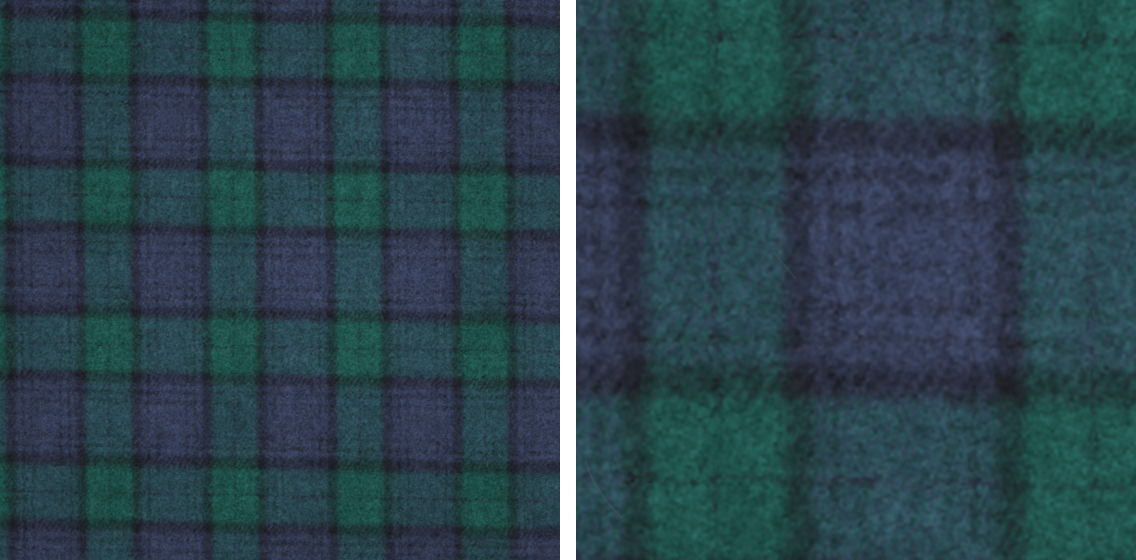
Left: the whole. Right: its middle third, enlarged.
This texture is drawn by a Shadertoy shader. Its source:

```glsl
const vec3 GREEN = vec3(0.128, 0.330, 0.305);
const vec3 BLUE = vec3(0.215, 0.250, 0.350);
const vec3 DARK = vec3(0.120, 0.122, 0.150);
const vec3 LINT = vec3(0.38, 0.42, 0.42);

const vec2 REPEATS = vec2(4.47, 3.765);
const vec2 GREEN_CENTER = vec2(0.4167, 0.380);

float hash(vec2 p) {
    vec3 q = fract(vec3(p.xyx) * 0.1031);
    q += dot(q, q.yzx + 33.33);
    return fract((q.x + q.y) * q.z);
}

float noise(vec2 p) {
    vec2 cell = floor(p);
    vec2 f = fract(p);
    f = f * f * (3.0 - 2.0 * f);
    float low = mix(hash(cell), hash(cell + vec2(1, 0)), f.x);
    float high = mix(hash(cell + vec2(0, 1)), hash(cell + vec2(1, 1)), f.x);
    return mix(low, high, f.y);
}

float signedNoise(vec2 p) {
    return 2.0 * noise(p) - 1.0;
}

vec2 rotate(vec2 p, float angle) {
    float c = cos(angle), s = sin(angle);
    return vec2(c * p.x - s * p.y, s * p.x + c * p.y);
}

// Soft stripe of a given half width
float stripe(float x, float center, float halfWidth, float blur) {
    return 1.0 - smoothstep(halfWidth - blur, halfWidth + blur, abs(x - center));
}

// Thread colour across one mirrored sett; wear breaks up the dark threads
vec3 threadColor(float t, float wear) {
    float d = abs(fract(t + 0.5) - 0.5);
    vec3 color = mix(GREEN, BLUE, smoothstep(0.185, 0.235, d));
    color = mix(color, DARK, mix(0.82, 1.0, wear) * stripe(d, 0.220, 0.040, 0.030));
    float thin = 0.50 * stripe(d, 0.0, 0.009, 0.009);
    thin += 0.60 * stripe(d, 0.315, 0.012, 0.012);
    thin += 0.48 * stripe(d, 0.385, 0.011, 0.011);
    return mix(color, DARK, thin * mix(0.25, 1.35, wear));
}

float segmentDistance(vec2 p, vec2 a, vec2 b) {
    vec2 ab = b - a;
    return length(p - a - ab * clamp(dot(p - a, ab) / dot(ab, ab), 0.0, 1.0));
}

// Faint loose hairs scattered over the cloth
float looseHairs(vec2 uv, float pixel) {
    float cover = 0.0;
    for (int i = 0; i < 14; i++) {
        float id = float(i);
        vec2 start = vec2(hash(vec2(id, 3.1)), hash(vec2(id, 8.7)));
        float angle = 6.2832 * hash(vec2(id, 5.3));
        float span = mix(0.015, 0.06, hash(vec2(id, 1.9)));
        vec2 end = start + span * vec2(cos(angle), sin(angle));
        vec2 bent = uv + 0.003 * signedNoise(uv * 40.0 + id);
        float line = 1.0 - smoothstep(0.0003, 0.0003 + pixel, segmentDistance(bent, start, end));
        cover = max(cover, line * mix(0.05, 0.20, hash(vec2(id, 6.1))));
    }
    return cover;
}

// Felted surface: short fibres in several directions over fine speckle
float feltGrain(vec2 uv) {
    float grain = 0.0;
    for (int i = 0; i < 4; i++) {
        vec2 q = rotate(uv, 0.4 + 0.785 * float(i));
        grain += signedNoise(q * vec2(170.0, 430.0) + 17.0 * float(i));
    }
    return 0.25 * grain + 0.22 * signedNoise(uv * 420.0 + 71.0);
}

void mainImage(out vec4 fragColor, in vec2 fragCoord) {
    vec2 uv = fragCoord / iResolution.xy;
    float pixel = 1.0 / iResolution.y;

    // Slight skew of the cloth and fuzzy thread edges
    vec2 cloth = uv + vec2(0.009, 0.018) * (uv.yx - 0.5);
    cloth += 0.0012 * vec2(signedNoise(uv * 8.0), signedNoise(uv * 8.0 + 31.0));
    cloth += 0.0034 * vec2(signedNoise(uv * 260.0), signedNoise(uv * 260.0 + 57.0));
    vec2 sett = (cloth - GREEN_CENTER) * REPEATS;

    // Diagonal twill, worn unevenly by the nap
    float twill = sin(6.2832 * (105.0 * uv.x - 70.0 * uv.y) + 4.0 * noise(uv * 50.0));
    twill *= noise(uv * 30.0 + 9.0);
    float wear = clamp(noise(uv * 110.0) + 0.35 * twill, 0.0, 1.0);

    // Warp and weft blended
    vec3 warp = threadColor(sett.x, wear);
    vec3 weft = threadColor(sett.y, wear);
    float weave = 0.5 + 0.14 * twill + 0.12 * signedNoise(uv * 230.0 + 4.0);
    vec3 color = mix(warp, weft, weave);

    // Uneven single threads, nap, blotches and loose hairs
    float threads = signedNoise(uv * vec2(110.0, 9.0)) + signedNoise(uv * vec2(9.0, 110.0) + 40.0);
    color *= 1.0 + 0.035 * threads + 0.32 * feltGrain(uv);
    color *= 1.0 + 0.05 * signedNoise(uv * 60.0) + 0.03 * signedNoise(uv * 7.0 + 12.0);
    color = mix(color, LINT, looseHairs(uv, pixel));

    // Gentle falloff of light toward the edges
    vec2 offCenter = uv - vec2(0.56, 0.52);
    color *= 1.01 - 0.26 * dot(offCenter, offCenter);

    fragColor = vec4(clamp(color, 0.0, 1.0), 1.0);
}
```
